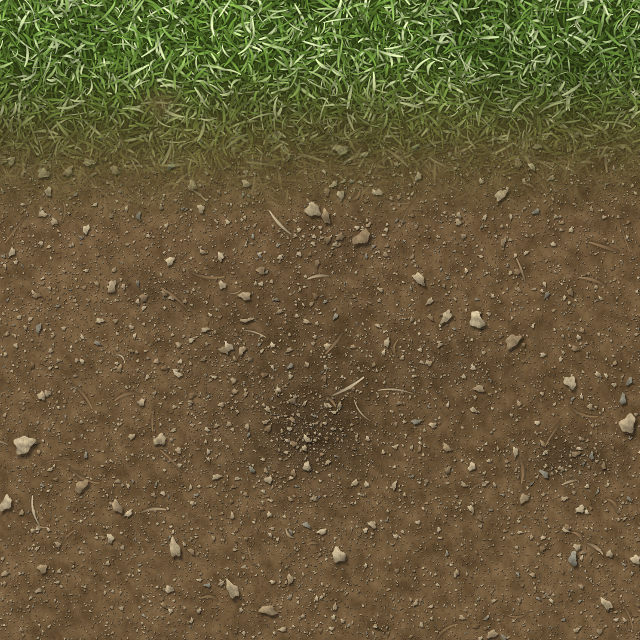
Give the GLSL for this texture, as a Shadertoy shader.

```glsl
// Grass thinning out over stony brown soil, seen from above.
// Soil is layered sines plus cell-scattered stones; turf is stacked, rotated
// grids of curved blades that fade into the soil below a ragged edge.

#define TURF_LOW 0.64
#define TURF_HIGH 0.90
#define TURF_LAYERS 14
#define STONE_LAYERS 5
#define BLADE_CELLS 38.0
#define BLADE_WIDTH 0.0020
#define SOIL_DARK vec3(0.285, 0.215, 0.125)
#define SOIL_LIGHT vec3(0.535, 0.430, 0.300)
#define STONE_PALE vec3(0.80, 0.73, 0.59)
#define TURF_SHADE vec3(0.20, 0.27, 0.09)
#define TURF_GREEN vec3(0.47, 0.65, 0.25)
#define TURF_PALE vec3(0.88, 0.94, 0.71)

vec3 hash3(vec2 p) {
    vec3 q = fract(p.xyx * vec3(0.1031, 0.1030, 0.0973));
    q += dot(q, q.yxz + 33.33);
    return fract((q.xxy + q.yzz) * q.zyx);
}

mat2 turn(float a) { return mat2(cos(a), sin(a), -sin(a), cos(a)); }

// Layered, mutually warped sines, roughly -1 to 1
float waves(vec2 p) {
    float sum = 0.0, amp = 0.5;
    for (int i = 0; i < 6; i++) {
        p = turn(0.65) * p * 1.8 + vec2(1.7, 4.1);
        sum += amp * sin(p.x + 1.3 * sin(p.y)) * sin(p.y + sin(p.x * 0.7));
        amp *= 0.68;
    }
    return sum;
}

float spot(vec2 p, vec2 centre, vec2 size) {
    vec2 d = (p - centre) / size;
    return exp(-dot(d, d));
}

// Angular stone, lit from the upper left, with a soft shadow
float stoneEdge(vec2 d, float r, vec3 rnd) {
    vec2 q = turn(rnd.x * 6.28) * d * vec2(1.0, 1.1 + 1.1 * rnd.y);
    float a = atan(q.y, q.x + 1e-6);
    float facets = 1.0 + 0.15 * sin(3.0 * a + rnd.z * 6.0) + 0.11 * sin(5.0 * a + rnd.y * 9.0);
    return length(q) * facets - r;
}

void addStone(inout vec3 col, vec2 d, float r, vec3 rnd, float px) {
    if (length(d) > r * 2.0 + 2.0 * px) return;
    float shadowEdge = stoneEdge(d - vec2(0.25, -0.38) * r, r, rnd);
    col *= 0.55 + 0.45 * smoothstep(-0.3 * r, 0.3 * r + px, shadowEdge);
    float light = 0.90 + 0.22 * clamp(dot(d, vec2(-0.5, 0.9)) / r, -1.3, 1.0);
    light += 0.20 * waves(d * 110.0 + rnd.xy * 40.0);
    vec3 tint = mix(SOIL_LIGHT, STONE_PALE, rnd.z);
    tint = mix(tint, vec3(0.54, 0.54, 0.49), step(0.88, rnd.y) * 0.8);
    float body = 1.0 - smoothstep(-px, px, stoneEdge(d, r, rnd));
    col = mix(col, tint * light, 0.92 * body);
}

void scatterStones(inout vec3 col, vec2 p, float cells, float keep, float px) {
    vec2 home = floor(p * cells);
    for (int k = 0; k < 9; k++) {
        vec2 id = home + vec2(k % 3, k / 3) - 1.0;
        vec3 a = hash3(id + cells), b = hash3(id + cells * 3.7 + 51.0);
        if (b.x > keep) continue;
        vec2 d = p - (id + 0.15 + 0.7 * a.xy) / cells;
        addStone(col, d, mix(0.13, 0.31, b.y * b.y) / cells, vec3(b.z, a.z, b.y), px);
    }
}

// Curved tapering blades, one per cell of a turned grid
void scatterBlades(inout vec3 col, vec2 p, float cells, float seed, float keep,
                   vec3 dark, vec3 mid, vec3 pale, float px) {
    p = turn(seed * 2.4) * p + seed * 0.37;
    vec2 home = floor(p * cells);
    for (int k = 0; k < 9; k++) {
        vec2 id = home + vec2(k % 3, k / 3) - 1.0;
        vec3 a = hash3(id + seed * 17.0), b = hash3(id + seed * 29.0 + 83.0);
        if (b.x > keep) continue;
        vec2 q = turn(a.z * 6.28) * (p * cells - id - a.xy);
        float reach = mix(0.25, 0.85, b.y), along = clamp(q.x / reach, -1.2, 1.2);
        q.y += (b.z - 0.5) * 0.35 * along * along;
        float width = BLADE_WIDTH * (0.5 + 0.8 * a.x) * (1.0 - 0.5 * abs(along));
        float edge = length(vec2(max(abs(q.x) - reach, 0.0), q.y)) / cells - width;
        float tone = fract(b.z * 7.3 + a.y * 3.1);
        vec3 tint = mix(mix(dark, mid, min(tone * 1.7, 1.0)), pale, smoothstep(0.55, 1.0, tone));
        tint *= 0.94 + 0.2 * along;
        col *= 0.82 + 0.18 * smoothstep(0.0, width * 2.0 + px, edge);
        col = mix(tint, col, smoothstep(-px, px, edge));
    }
}

void mainImage(out vec4 fragColor, in vec2 fragCoord) {
    vec2 p = fragCoord / iResolution.y;
    float px = 0.7 / iResolution.y;

    // Soil: broad stains, fine grain, gravelly hollows and stonier patches
    float broad = waves(p * 3.0), fine = waves(p * 46.0 + 7.0);
    float gravel = spot(p, vec2(0.49, 0.32), vec2(0.07, 0.06))
                 + 0.8 * spot(p, vec2(0.89, 0.285), vec2(0.06, 0.03));
    float rubble = spot(p, vec2(0.43, 0.40), vec2(0.16, 0.15))
                 + spot(p, vec2(0.53, 0.62), vec2(0.07, 0.04))
                 + spot(p, vec2(0.24, 0.54), vec2(0.05, 0.03))
                 + spot(p, vec2(0.69, 0.43), vec2(0.09, 0.04));
    vec3 col = mix(SOIL_DARK, SOIL_LIGHT, clamp(0.57 + 0.20 * broad + 0.32 * fine, 0.0, 1.0));
    col *= 1.0 - 0.25 * gravel - 0.10 * rubble;

    // Stones from crumbs up to pebbles, then straw
    for (int i = STONE_LAYERS - 1; i >= 0; i--) {
        float level = float(i);
        float keep = 0.10 + 0.075 * level + 0.06 * broad + 0.14 * rubble + 0.45 * gravel;
        scatterStones(col, p, 25.0 * pow(1.7, level), keep, px);
    }
    scatterBlades(col, p, 30.0, 3.0, 0.09, SOIL_LIGHT, SOIL_LIGHT, STONE_PALE, px);

    // Large stones, spread by a golden-ratio walk
    for (int i = 0; i < 13; i++) {
        float n = float(i);
        vec2 place = fract(vec2(0.565, 0.925) + n * vec2(0.618, 0.381)) * vec2(1.0, 0.68);
        vec3 rnd = hash3(place * 700.0);
        addStone(col, p - place, mix(0.010, 0.016, rnd.x), vec3(rnd.xy, 0.4 + 0.6 * rnd.z), px);
    }

    // Turf, densest and brightest along the top, olive where it thins
    float cover = smoothstep(TURF_LOW, TURF_HIGH, p.y + 0.020 * broad);
    cover *= 1.0 - 0.6 * spot(p, vec2(0.25, 0.84), vec2(0.03, 0.022));
    if (cover > 0.0) {
        float lush = smoothstep(0.70, 0.95, p.y);
        vec3 shade = mix(vec3(0.29, 0.27, 0.12), TURF_SHADE, lush);
        vec3 mid = mix(vec3(0.42, 0.44, 0.20), TURF_GREEN, lush);
        vec3 pale = mix(vec3(0.59, 0.60, 0.36), TURF_PALE, lush);
        vec3 turf = shade;
        for (int i = 0; i < TURF_LAYERS; i++)
            scatterBlades(turf, p, BLADE_CELLS, float(i) + 1.0, 0.85, shade * 1.25, mid, pale, px);
        turf *= 1.0 + 0.16 * waves(p * 5.0 + 2.0);
        col = mix(col, turf, pow(cover, 0.8));
    }
    fragColor = vec4(clamp(col, 0.0, 1.0), 1.0);
}
```
